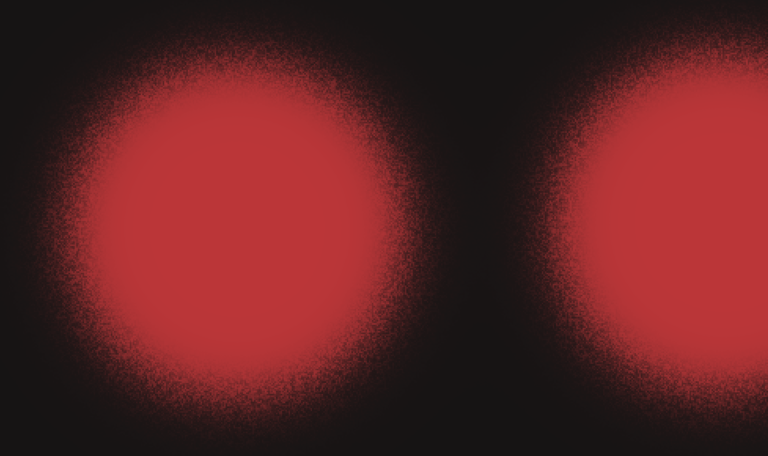
Reproduce this background procedurally as a Shadertoy shader.

```glsl
float hash(vec2 p) {
    vec3 q = fract(vec3(p.xyx) * 0.1031);
    q += dot(q, q.yzx + 33.33);
    return fract((q.x + q.y) * q.z);
}

float valueNoise(vec2 p) {
    vec2 cell = floor(p);
    vec2 f = fract(p);
    f = f * f * (3.0 - 2.0 * f);
    return mix(mix(hash(cell), hash(cell + vec2(1, 0)), f.x),
               mix(hash(cell + vec2(0, 1)), hash(cell + vec2(1, 1)), f.x), f.y);
}

// Soft disc: solid core, sigmoid rim, faint outer haze
float glow(vec2 p, vec2 center, float radius, float grain) {
    float d = length(p - center) - radius;
    float scatter = 0.034 * smoothstep(-0.12, 0.0, d);
    d += grain * scatter;
    float rim = 1.0 / (1.0 + exp(34.0 * d));
    float haze = 0.07 * exp(-max(d, 0.0) * 14.0) * (1.0 + 0.7 * grain);
    return mix(haze, 1.0, rim);
}

void mainImage(out vec4 fragColor, in vec2 fragCoord) {
    vec2 p = fragCoord / iResolution.y;

    // Two scales of speckle, centred on zero
    float fine = valueNoise(p * 290.0 + 17.0) - 0.5;
    float coarse = valueNoise(p * 135.0 + 71.0) - 0.5;
    float grain = 1.5 * fine + 0.6 * coarse;

    // Left disc and the right one cut by the border
    float left = glow(p, vec2(0.520, 0.497), 0.366, grain);
    float right = glow(p, vec2(1.588, 0.512), 0.370, grain);
    float light = 1.0 - (1.0 - left) * (1.0 - right);

    vec3 charcoal = vec3(0.086, 0.078, 0.078);
    vec3 crimson = vec3(0.733, 0.212, 0.220);
    fragColor = vec4(mix(charcoal, crimson, light), 1.0);
}
```
